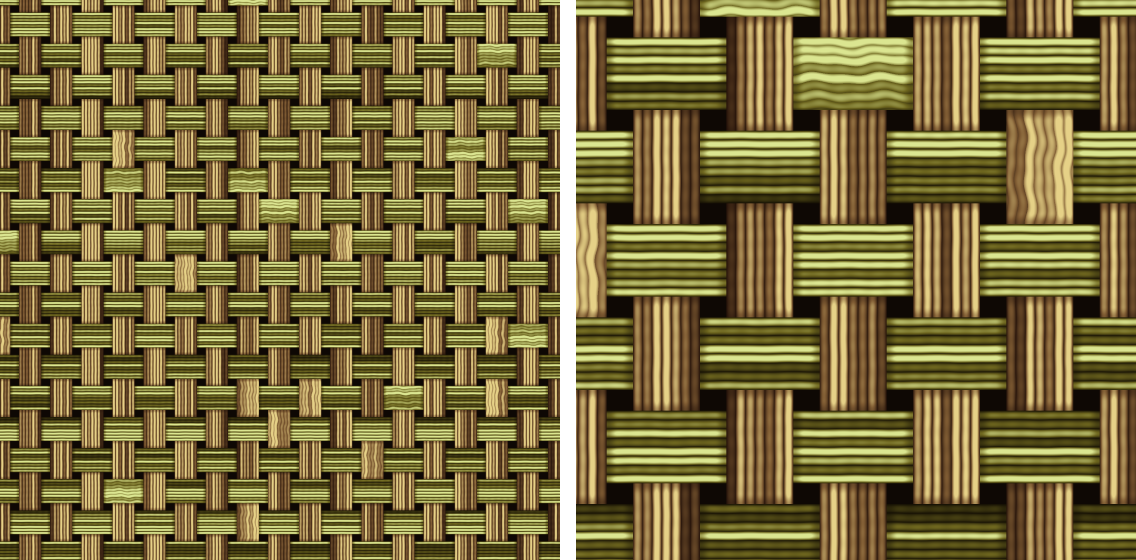
Left, the full canvas; right, a detail of the centre.
Give the GLSL for this texture, as a Shadertoy shader.

```glsl
const float REPEATS = 18.0;                  // strands across and down
const vec2 OFFSET = vec2(0.03, -0.21);       // shift of the weave, in cells
const float CANE_WIDTH = 0.72;               // upright strands, in cells
const float REED_WIDTH = 0.78;               // level strands, in cells
const float CANE_RIBS = 7.0;                 // ribs in an upright strand
const float REED_RIBS = 8.0;                 // ribs in a level strand
const float RIB_DEPTH = 0.95;                // darkness of the grooves
const float TONE = 0.82;                     // mean brightness of a rib
const float RIB_CONTRAST = 0.85;             // spread between ribs
const float SLOPE = 0.75;                    // light-to-dark drift over a strand
const float WORN_SHARE = 0.06;               // share of frayed segments
const float CONTACT_SHADE = 0.35;            // darkening where a strand dives
const int SAMPLES = 3;                       // antialiasing grid per axis

const vec3 GAP = vec3(0.055, 0.030, 0.015);
const vec3 REED_DARK = vec3(0.07, 0.05, 0.01);
const vec3 REED_MID = vec3(0.43, 0.40, 0.12);
const vec3 REED_LIGHT = vec3(0.86, 0.90, 0.57);
const vec3 CANE_DARK = vec3(0.13, 0.06, 0.03);
const vec3 CANE_MID = vec3(0.50, 0.36, 0.20);
const vec3 CANE_LIGHT = vec3(0.90, 0.82, 0.53);

float hash(vec2 p) {
    vec3 q = fract(vec3(p.xyx) * vec3(0.1031, 0.1030, 0.0973));
    q += dot(q, q.yzx + 33.33);
    return fract((q.x + q.y) * q.z);
}

vec3 ramp(vec3 dark, vec3 mid, vec3 light, float t) {
    return t < 0.5 ? mix(dark, mid, 2.0 * t) : mix(mid, light, 2.0 * t - 1.0);
}

// Brightness of a ribbed strand; across is -0.5..0.5, along is 0 at the
// crossing and reaches +-reach where the segment dives under.
float strandTone(float across, float along, float reach, float ribs, float strand, float segment) {
    float segmentHash = hash(vec2(strand + 7.0, segment + 71.0));
    float worn = step(1.0 - WORN_SHARE, segmentHash);

    // Frayed ribs wander in layered sines
    float wander = sin(9.0 * along + 40.0 * segmentHash)
                 + 0.6 * sin(17.0 * along + 5.0 * across);
    float rib = (across + 0.5) * ribs + wander * mix(0.015, 0.16, worn);
    float ribId = clamp(floor(rib), 0.0, ribs - 1.0);

    // Each rib keeps its tone along the strand, with some change per segment
    float ribTone = mix(hash(vec2(ribId + 3.0, strand * 13.0 + 5.0)),
                        hash(vec2(ribId + segment * 11.0, strand * 17.0 + 29.0)), 0.25);
    ribTone = smoothstep(0.1, 0.9, ribTone);
    float drift = (hash(vec2(strand + 19.0, 43.0)) - 0.5) * 2.0 * SLOPE;
    float tone = TONE + (ribTone - 0.5) * RIB_CONTRAST * mix(1.0, 0.6, worn) + drift * across;
    tone += (segmentHash - 0.5) * 0.12;
    tone += 0.02 * sin(31.0 * along + 6.0 * ribId);
    tone = clamp(tone, 0.15, 1.12);

    // Rounded ribs, dark rims and shaded ends
    float crown = pow(abs(sin(3.14159 * rib)), 0.75);
    tone *= 1.0 - RIB_DEPTH * (1.0 - crown) * mix(1.0, 0.5, worn);
    tone *= 1.0 - 0.35 * smoothstep(0.46, 0.50, abs(across));
    tone *= 1.0 - CONTACT_SHADE * smoothstep(reach - 0.12, reach, abs(along));
    return clamp(tone, 0.0, 1.0);
}

vec3 weave(vec2 p) {
    vec2 cell = floor(p + 0.5);
    vec2 q = p - cell;
    bool inCane = abs(q.x) < 0.5 * CANE_WIDTH;
    bool inReed = abs(q.y) < 0.5 * REED_WIDTH;
    bool reedOver = mod(cell.x + cell.y, 2.0) < 0.5;
    if (!inCane && !inReed) return GAP;

    // A strand that is under here belongs to the segment next door
    vec2 next = vec2(q.x < 0.0 ? -1.0 : 1.0, q.y < 0.0 ? -1.0 : 1.0);
    if (inReed && (reedOver || !inCane)) {
        float shift = reedOver ? 0.0 : next.x;
        float tone = strandTone(q.y / REED_WIDTH, q.x - shift, 1.0 - 0.5 * CANE_WIDTH,
                                REED_RIBS, cell.y, cell.x + shift);
        return ramp(REED_DARK, REED_MID, REED_LIGHT, tone);
    }
    float shift = reedOver ? next.y : 0.0;
    float tone = strandTone(q.x / CANE_WIDTH, q.y - shift, 1.0 - 0.5 * REED_WIDTH,
                            CANE_RIBS, cell.x + 50.0, cell.y + shift);
    return ramp(CANE_DARK, CANE_MID, CANE_LIGHT, tone);
}

void mainImage(out vec4 fragColor, in vec2 fragCoord) {
    // Average a grid of samples within the pixel
    vec3 sum = vec3(0.0);
    for (int i = 0; i < SAMPLES * SAMPLES; i++) {
        vec2 jitter = (vec2(i % SAMPLES, i / SAMPLES) + 0.5) / float(SAMPLES) - 0.5;
        vec2 uv = (fragCoord + jitter) / iResolution.xy;
        sum += weave(uv * REPEATS + OFFSET);
    }
    fragColor = vec4(sum / float(SAMPLES * SAMPLES), 1.0);
}
```
